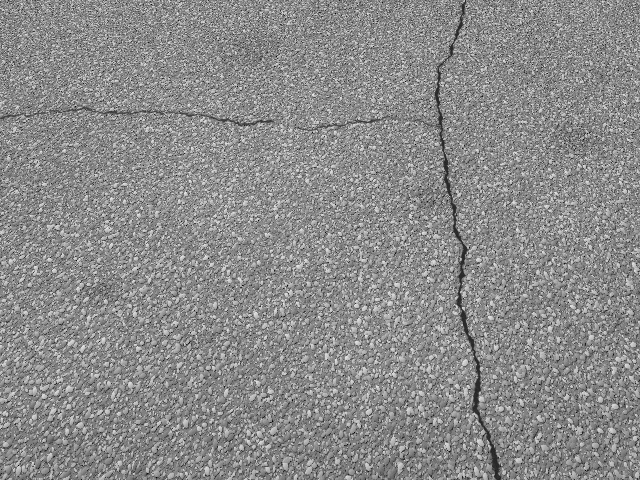
This texture is drawn by a Shadertoy shader. Its source:

```glsl
const vec2 mainCrack[20] = vec2[20](
    vec2(.972, 1.), vec2(.955, .939), vec2(.938, .887), vec2(.915, .861), vec2(.911, .809),
    vec2(.918, .740), vec2(.925, .688), vec2(.931, .627), vec2(.943, .575), vec2(.951, .514),
    vec2(.969, .479), vec2(.958, .410), vec2(.958, .366), vec2(.972, .314), vec2(.993, .253),
    vec2(.998, .201), vec2(.988, .149), vec2(1.016, .097), vec2(1.028, .054), vec2(1.042, -.01));

const vec2 sideCrack[14] = vec2[14](
    vec2(-.01, .754), vec2(.087, .764), vec2(.174, .773), vec2(.226, .764), vec2(.330, .767),
    vec2(.425, .759), vec2(.503, .741), vec2(.564, .747), vec2(.634, .729), vec2(.694, .738),
    vec2(.764, .747), vec2(.813, .755), vec2(.868, .748), vec2(.915, .736));

// Smudge centre and radius
const vec3 smudges[5] = vec3[5](
    vec3(.396, .288, .018), vec3(.52, .89, .045), vec3(1.2, .705, .04),
    vec3(.208, .392, .03), vec3(.9, .59, .03));

vec3 hash3(vec2 cell) {
    vec3 h = fract(cell.xyx * vec3(.1031, .1030, .0973));
    h += dot(h, h.yxz + 33.33);
    return fract((h.xxy + h.yzz) * h.zyx);
}

// Nearest angular chip: offset from its centre (xy), distance (z), random id (w)
vec4 cellularChip(vec2 p) {
    vec2 base = floor(p);
    vec4 nearest = vec4(0., 0., 9., 0.);
    for (int j = -1; j <= 1; j++)
    for (int i = -1; i <= 1; i++) {
        vec2 cell = base + vec2(i, j);
        vec3 h = hash3(cell + 500.);
        vec2 offset = p - cell - h.xy;
        float turn = 6.283 * h.z, c = cos(turn), s = sin(turn);
        vec2 q = abs(mat2(c, s, -s, c) * offset) * vec2(.8, 1.3);
        float d = max(max(q.x, q.y), .72 * (q.x + q.y));
        if (d < nearest.z) nearest = vec4(offset, d, fract(h.z * 17. + h.x * 5.));
    }
    return nearest;
}

float segmentDistance(vec2 p, vec2 a, vec2 b) {
    vec2 ab = b - a;
    return length(p - a - ab * clamp(dot(p - a, ab) / dot(ab, ab), 0., 1.));
}

// Small irregular bends from layered sines
vec2 jagged(vec2 p) {
    vec2 bend = sin(p.yx * vec2(83., 97.) + 2. * sin(p * 61.));
    bend += .8 * sin(p.yx * vec2(231., 207.) + 1.5 * sin(p * 143.));
    bend += .5 * sin(p.yx * vec2(517., 463.) + 2. * sin(p * 291.));
    return p + .0016 * bend;
}

float broadMottle(vec2 p) {
    float sum = sin(p.x * 7. + 2. * sin(p.y * 6.)) + sin(p.y * 11. - 1.7 * sin(p.x * 9.));
    return sum + .7 * sin(p.x * 23. + p.y * 17. + 2. * sin(p.y * 19. - p.x * 8.));
}

// Chips bedded in grey binder, from fine grit up to sparse coarse stones
float gravel(vec2 ground) {
    vec2 light = vec2(-.6, .8);
    float tone = .51, frequency = 330.;
    for (int i = 0; i < 4; i++) {
        vec4 chip = cellularChip(ground * frequency + float(i) * 37.);
        float size = .12 + .25 * fract(chip.w * 7.3);
        float lit = dot(chip.xy, light);
        float body = 1. - smoothstep(size - .05, size + .05, chip.z);
        float shade = smoothstep(size + .22, size, chip.z) * smoothstep(0., .22, -lit);
        tone -= .22 * shade * (1. - body);
        tone = mix(tone, .46 + .36 * chip.w + .35 * lit, .9 * body);
        frequency *= .71;
    }
    return tone;
}

void mainImage(out vec4 fragColor, in vec2 fragCoord) {
    vec2 p = fragCoord / iResolution.y;
    float aa = .8 / iResolution.y;

    // Tilted ground: stones shrink toward the top
    vec2 ground = vec2(p.x - .667, 1.4) / (2. - p.y);
    float tone = gravel(ground);

    // Broad light, mottling and smudges
    tone += .03 * exp(-5. * dot(p - vec2(.6, .55), p - vec2(.6, .55)));
    tone -= .03 * smoothstep(.3, 0., p.y);
    tone += .006 * broadMottle(p);
    for (int i = 0; i < 5; i++) {
        vec2 q = (p - smudges[i].xy) / smudges[i].z * vec2(.8, 1.3);
        tone -= .08 * exp(-dot(q, q));
    }

    // Distances to both cracks
    vec2 bent = jagged(p);
    float mainD = 9., sideD = 9.;
    for (int i = 0; i < 19; i++)
        mainD = min(mainD, segmentDistance(bent, mainCrack[i], mainCrack[i + 1]));
    for (int i = 0; i < 13; i++)
        sideD = min(sideD, segmentDistance(bent, sideCrack[i], sideCrack[i + 1]));

    // Uneven widths; the side crack nearly closes in two places
    float mainW = mix(.0043, .0022, p.y) * (.95 + .4 * sin(p.y * 47. + 2. * sin(p.y * 89.)));
    float sideW = .0015 + .0007 * sin(p.x * 53. + 2. * sin(p.x * 31.));
    float closed = smoothstep(.035, .015, abs(p.x - .6)) + smoothstep(.035, .015, abs(p.x - .842));
    float mainMask = 1. - smoothstep(mainW - aa, mainW + aa, mainD);
    float sideMask = (1. - smoothstep(sideW - aa, sideW + aa, sideD)) * (1. - .75 * closed);

    // Worn rims, then dark openings
    tone -= .06 * exp(-mainD / .005) + .05 * exp(-sideD / .004) * (1. - .7 * closed);
    tone = mix(tone, .14, .92 * mainMask);
    tone = mix(tone, .2, .85 * sideMask);
    fragColor = vec4(vec3(clamp(tone, 0., 1.)), 1.);
}
```
